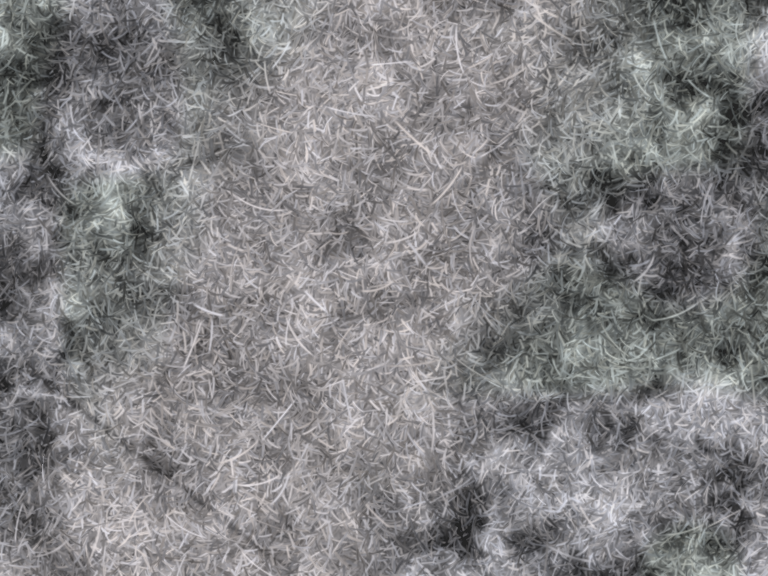
Give the GLSL for this texture, as a WebGL 1 fragment shader.

```glsl
precision highp float;
// Matted dry grass seen from above: pale straw band, dark tufts and a thin furrow.

uniform vec2 u_resolution;

#define LAYERS 14
#define BLADE_CELL 0.028
#define BLADE_WIDTH 0.0017
#define STALK_CELL 0.06
#define MEAN_TONE 0.535
#define BAND_CONTRAST 0.11
#define TUFT_CONTRAST 0.80
#define BLADE_CONTRAST 0.44
#define FURROW_DEPTH 0.17

const float PI = 3.14159;
const vec3 STRAW_TINT = vec3(1.015, 0.99, 1.0);
const vec3 SHADE_TINT = vec3(1.0, 0.995, 1.025);
const vec3 MOSS_TINT = vec3(0.97, 1.015, 0.985);

vec2 hash2(vec2 p) {
  vec3 q = fract(p.xyx * vec3(0.1031, 0.1030, 0.0973));
  q += dot(q, q.yzx + 33.33);
  return fract((q.xx + q.yz) * q.zy);
}

float noise(vec2 p) {
  vec2 i = floor(p), f = fract(p);
  f = f * f * (3.0 - 2.0 * f);
  float low = mix(hash2(i).x, hash2(i + vec2(1.0, 0.0)).x, f.x);
  float high = mix(hash2(i + vec2(0.0, 1.0)).x, hash2(i + 1.0).x, f.x);
  return mix(low, high, f.y);
}

float fbm(vec2 p) {
  float sum = 0.0, amp = 0.53;
  for (int i = 0; i < 4; i++) {
    sum += amp * noise(p);
    p = mat2(0.8, 0.6, -0.6, 0.8) * p * 2.03 + 17.3;
    amp *= 0.5;
  }
  return sum;
}

// Lays one layer of curved blades over the colour, one blade per cell.
void layBlades(inout vec3 color, vec2 p, float cell, float seed,
               float tone, float chance, vec3 tint) {
  float soft = max(0.0023, 0.8 / u_resolution.y);
  vec2 home = floor(p / cell);
  for (int y = -1; y <= 1; y++) {
    for (int x = -1; x <= 1; x++) {
      vec2 id = home + vec2(float(x), float(y));
      vec2 spot = hash2(id + seed * 37.0 + 50.0);
      vec2 turn = hash2(id + seed * 53.0 + 211.0);
      vec2 kind = hash2(id + seed * 71.0 + 487.0);
      // Random directions, leaning towards the upper right
      float angle = 1.0 + (turn.x + turn.y - 1.0) * PI * 0.8;
      vec2 axis = vec2(cos(angle), sin(angle));
      vec2 d = p - (id + spot) * cell;
      vec2 q = vec2(dot(d, axis), dot(d, vec2(-axis.y, axis.x)));
      float halfLength = cell * mix(0.45, 0.9, kind.x);
      float along = q.x / halfLength;
      q.y += (turn.y - 0.5) * 0.5 * halfLength * (along * along - 0.4);
      float width = BLADE_WIDTH * mix(0.65, 1.25, turn.x);
      float cover = 1.0 - smoothstep(width - soft, width + soft, abs(q.y));
      cover *= 1.0 - smoothstep(0.6, 1.0, abs(along));
      cover *= step(fract(kind.x * 7.0 + spot.y), chance);
      float shade = tone + (kind.y - 0.5) * BLADE_CONTRAST;
      vec3 warmth = vec3(1.0 + 0.035 * (spot.x - 0.5), 1.0, 1.0 - 0.05 * (spot.x - 0.5));
      color = mix(color, shade * tint * warmth, cover * 0.9);
    }
  }
}

// Ragged dark line crossing the lower left corner.
float furrow(vec2 p) {
  vec2 start = vec2(0.0, 0.40), span = vec2(0.50, -0.39);
  vec2 d = p - start;
  float t = clamp(dot(d, span) / dot(span, span), 0.0, 1.0);
  float ragged = 0.008 * (noise(p * 45.0) - 0.5);
  float gap = abs(length(d - span * t) + ragged);
  float fade = smoothstep(0.0, 0.25, t) * mix(1.0, 0.65, t);
  return fade * (1.0 - smoothstep(0.001, 0.010, gap));
}

void main() {
  vec2 p = gl_FragCoord.xy / u_resolution.y;

  // Pale band, leaning from the lower left to the upper middle
  float wander = fbm(p * 4.0 + 3.0) - 0.5;
  float offset = abs(p.x - mix(0.36, 0.69, p.y)) + wander * 0.4;
  float band = 1.0 - smoothstep(0.12, 0.48, offset);

  // Tufts and their shadows, deepest outside the band
  vec2 warp = vec2(noise(p * 30.0), noise(p * 30.0 + 91.0)) - 0.5;
  float tuft = fbm(p * 15.0 + warp * 0.7 + 40.0) - 0.5;
  float tone = MEAN_TONE + BAND_CONTRAST * (band - 0.5);
  tone += tuft * TUFT_CONTRAST * mix(1.0, 0.45, band) + wander * 0.08;
  tone -= FURROW_DEPTH * furrow(p);

  float moss = smoothstep(0.45, 0.7, noise(p * 5.0 + 8.0)) * (1.0 - band);
  vec3 tint = mix(mix(SHADE_TINT, STRAW_TINT, band), MOSS_TINT, moss * 0.8);

  // Shaded thatch first, then blades from the deepest to the topmost
  vec3 color = (tone - 0.08 + 0.15 * (noise(p * 230.0) - 0.5)) * tint;
  for (int i = 0; i < LAYERS; i++) {
    float height = float(i) / float(LAYERS - 1);
    float cell = BLADE_CELL * mix(0.8, 1.2, fract(float(i) * 0.618));
    layBlades(color, p, cell, float(i) + 1.0, tone + mix(-0.07, 0.03, height), 1.0, tint);
  }
  layBlades(color, p, STALK_CELL, 30.0, tone + 0.12, 0.25 + 0.3 * band, tint);

  gl_FragColor = vec4(clamp(color, 0.14, 0.9), 1.0);
}
```
